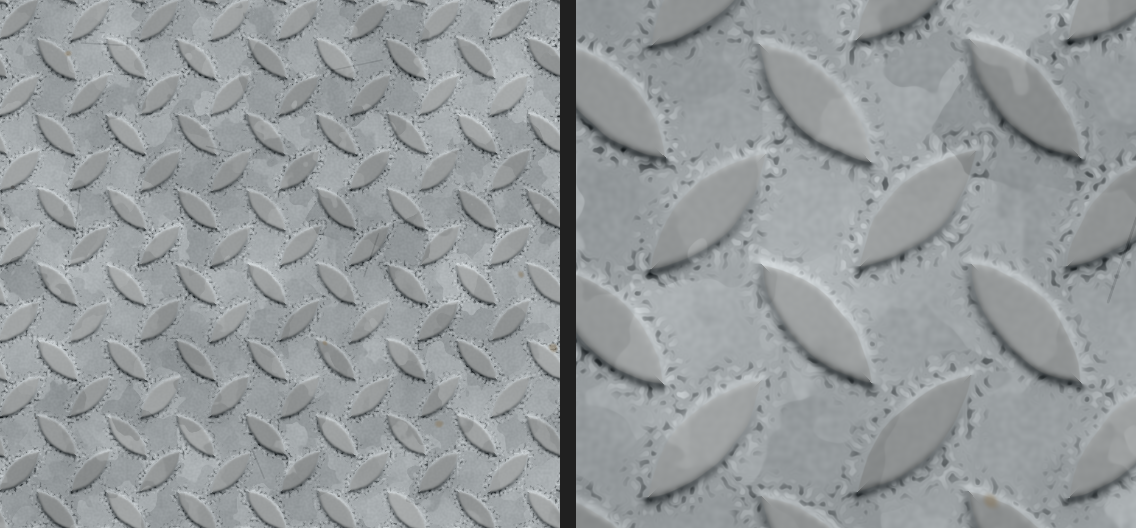
Left, the full canvas; right, a detail of the centre.
This texture is drawn by a WebGL 1 fragment shader. Its source:

```glsl
precision highp float;
// Galvanised steel tread plate: alternating raised lenses on a spangled zinc sheet.
uniform vec2 u_resolution;

const vec2 COUNT = vec2(8.0, 7.0);            // repeats across and down
const vec2 RISING_CENTRE = vec2(0.28, 0.74);  // lens centres within a repeat
const vec2 FALLING_CENTRE = vec2(0.81, 0.226);
const float HALF_LENGTH = 0.385;              // in repeat widths
const float HALF_WIDTH = 0.132;
const float RIM_WIDTH = 0.026;
const float HALO_WIDTH = 0.17;
const vec2 LIGHT = vec2(0.24, 0.97);
const vec2 SPANGLES = vec2(16.0, 14.0);
const vec2 GRAINS = vec2(200.0, 188.0);
const vec3 ZINC = vec3(0.617, 0.638, 0.648);
const vec3 LENS_FACE = vec3(0.588, 0.600, 0.602);
const vec3 RUST = vec3(0.53, 0.46, 0.35);
const vec3 PIT = vec3(0.30, 0.30, 0.30);

vec2 hash2(vec2 p) {
  vec3 q = fract(p.xyx * vec3(0.1031, 0.1030, 0.0973));
  q += dot(q, q.yzx + 33.33);
  return fract((q.xx + q.yz) * q.zy);
}

float cornerSlope(vec2 cell, vec2 offset, vec2 period) {
  float angle = 6.2832 * hash2(mod(cell, period) + 3.7).x;
  return dot(vec2(cos(angle), sin(angle)), offset);
}

// Gradient noise that wraps after a whole period
float noise(vec2 p, vec2 period) {
  vec2 c = floor(p), f = p - c, e = vec2(1.0, 0.0);
  vec2 w = f * f * f * (f * (f * 6.0 - 15.0) + 10.0);
  float low = mix(cornerSlope(c, f, period), cornerSlope(c + e, f - e, period), w.x);
  float high = mix(cornerSlope(c + e.yx, f - e.yx, period),
                   cornerSlope(c + 1.0, f - 1.0, period), w.x);
  return mix(low, high, w.y);
}

// Ragged crystal patches, each with its own tone from -0.5 to 0.5
float spangle(vec2 uv) {
  vec2 p = uv * SPANGLES;
  vec2 fine = SPANGLES * 4.0, coarse = SPANGLES * 2.0;
  p += 0.55 * vec2(noise(uv * coarse, coarse), noise(uv * coarse + 7.5, coarse));
  p += 0.22 * vec2(noise(uv * fine, fine), noise(uv * fine + 9.5, fine));
  vec2 home = floor(p);
  float tone = 0.0, total = 0.0;
  for (int j = -1; j <= 1; j++) {
    for (int i = -1; i <= 1; i++) {
      vec2 cell = home + vec2(float(i), float(j));
      vec2 wrapped = mod(cell, SPANGLES);
      vec2 away = cell + hash2(wrapped + 41.0) - p;
      float weight = exp(-45.0 * dot(away, away));
      tone += weight * (hash2(wrapped + 83.0).x - 0.5);
      total += weight;
    }
  }
  return tone / max(total, 1e-30);
}

// Pointed lens along y: outward normal in xy, signed distance in z
vec3 lens(vec2 q, float halfWidth) {
  float shift = (HALF_LENGTH * HALF_LENGTH - halfWidth * halfWidth) / (2.0 * halfWidth);
  vec2 a = abs(q);
  bool tip = (a.y - HALF_LENGTH) * shift > a.x * HALF_LENGTH;
  vec2 v = tip ? a - vec2(0.0, HALF_LENGTH) : a + vec2(shift, 0.0);
  float len = length(v);
  return vec3(sign(q) * v / max(len, 1e-4), tip ? len : len - shift - halfWidth);
}

void main() {
  vec2 uv = gl_FragCoord.xy / u_resolution;
  float pixel = COUNT.x / u_resolution.x;
  float cellAspect = u_resolution.y * COUNT.x / (u_resolution.x * COUNT.y);

  // Zinc sheet
  float patches = spangle(uv);
  float clouds = noise(uv * 5.0, vec2(5.0)) + 0.5 * noise(uv * 13.0, vec2(13.0));
  float grain = noise(uv * GRAINS, GRAINS);
  float mottle = noise(uv * GRAINS * 0.25, GRAINS * 0.25);
  vec3 color = ZINC + 0.095 * patches + 0.05 * clouds + 0.035 * grain + 0.025 * mottle;

  // Raised lenses, rising then falling
  for (int k = 0; k < 2; k++) {
    float kind = float(k);
    vec2 g = uv * COUNT - mix(RISING_CENTRE, FALLING_CENTRE, kind) + 0.5;
    vec2 id = mod(floor(g), COUNT) + 19.0 * kind;
    vec2 vary = hash2(id + 5.0), wear = hash2(id + 61.0);
    vec2 p = (fract(g) - 0.5) * vec2(1.0, cellAspect) + (vary - 0.5) * 0.03;
    vec2 along = normalize(vec2((1.0 - 2.0 * kind) * (0.97 + 0.1 * (wear.x - 0.5)), 1.0));
    vec2 side = vec2(along.y, -along.x);
    vec3 shape = lens(vec2(dot(p, side), dot(p, along)), HALF_WIDTH + 0.02 * (wear.y - 0.5));
    float d = shape.z + 0.012 * mottle;
    float facing = dot(shape.x * side + shape.y * along, LIGHT);

    // Pitted halo
    float halo = smoothstep(0.0, 0.03, d) * (1.0 - smoothstep(0.04, HALO_WIDTH, d + 0.06 * mottle));
    halo *= mix(0.55, 1.0, wear.x);
    color += halo * (0.12 * smoothstep(0.05, 0.4, -grain) - 0.26 * smoothstep(0.12, 0.45, grain));

    // Flat face, lit rim and soft shadow
    vec3 face = LENS_FACE + 0.10 * patches + 0.05 * (vary.y - 0.5) + 0.03 * clouds + 0.015 * grain;
    color = mix(color, face, 1.0 - smoothstep(-pixel, pixel, d));
    float across = (d - 0.012) / RIM_WIDTH;
    float rim = exp(-across * across) * (1.0 + 0.5 * grain);
    color += rim * facing * (facing > 0.0 ? 0.12 : 0.27);
    color -= 0.09 * exp(-max(d, 0.0) / 0.05) * max(-facing, 0.0) * smoothstep(-pixel, pixel, d);
  }

  // Scattered rust stains, dark pits and hairline scratches
  for (int m = 0; m < 9; m++) {
    float n = float(m);
    vec2 away = fract(uv - hash2(vec2(n, 137.0)) + 0.5) - 0.5;
    away *= vec2(COUNT.x, COUNT.y * cellAspect);
    vec2 r = hash2(vec2(n, 211.0));
    bool rusty = mod(n, 2.0) < 0.5;
    float size = (rusty ? 0.07 : 0.03) * (0.7 + 0.6 * r.x);
    float spot = 1.0 - smoothstep(0.3 * size, size, length(away) + 0.05 * mottle);
    color = mix(color, rusty ? RUST : PIT, spot * (rusty ? 0.5 : 0.8));
    vec2 dir = vec2(sin(6.2832 * r.y), cos(6.2832 * r.y));
    vec2 q = fract(uv - hash2(vec2(n, 307.0)) + 0.5) - 0.5;
    q *= vec2(COUNT.x, COUNT.y * cellAspect);
    float reach = length(q - dir * clamp(dot(q, dir), -0.5 * r.x, 0.5 * r.x));
    color -= 0.07 * (1.0 - smoothstep(0.004, 0.004 + pixel, reach));
  }
  gl_FragColor = vec4(clamp(color, 0.0, 1.0), 1.0);
}
```
